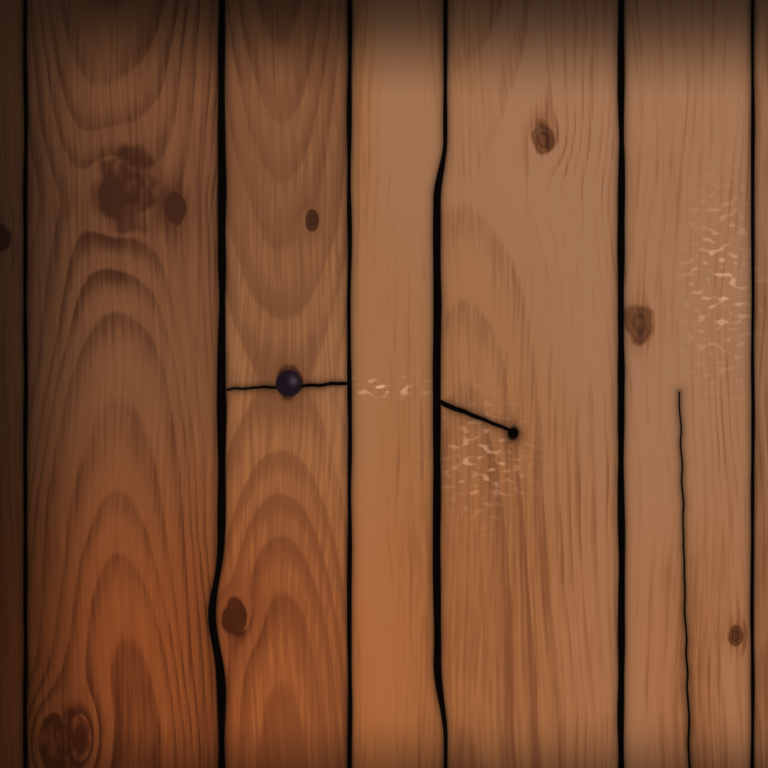
Give the GLSL for this texture, as a WebGL 1 fragment shader.

```glsl
precision highp float;
uniform vec2 u_resolution;

#define RING_FREQ 78.0
#define FIBRE_FREQ 230.0
#define RING_DEPTH 0.30
#define FIBRE_DEPTH 0.17
#define SHADOW_WIDTH 0.004
#define VIGNETTE 0.62
#define GAP_COLOR vec3(0.035, 0.020, 0.016)
#define DARK_WOOD vec3(0.26, 0.145, 0.095)
#define MID_WOOD vec3(0.49, 0.31, 0.20)
#define LIGHT_WOOD vec3(0.63, 0.42, 0.265)
#define DUSTY_WOOD vec3(0.64, 0.47, 0.365)
#define PEG_COLOR vec3(0.115, 0.075, 0.10)

vec2 seams[6];   // position, half width
vec4 planks[7];  // arch centre x, y, arch strength, tone
vec4 knots[11];  // centre x, y, radius, plank index

void layoutBoards() {
  seams[0] = vec2(0.033, 0.0022); seams[1] = vec2(0.289, 0.0046);
  seams[2] = vec2(0.455, 0.0024); seams[3] = vec2(0.580, 0.0022);
  seams[4] = vec2(0.809, 0.0038); seams[5] = vec2(0.980, 0.0020);
  planks[0] = vec4(0.00, 0.69, 0.0, 0.42);
  planks[1] = vec4(0.15, 0.74, 1.0, 0.38);
  planks[2] = vec4(0.38, 0.50, 0.85, 0.56);
  planks[3] = vec4(0.51, 0.50, 0.0, 0.74);
  planks[4] = vec4(0.69, 0.75, 0.50, 0.73);
  planks[5] = vec4(0.85, 0.58, 0.25, 0.76);
  planks[6] = vec4(0.99, 0.50, 0.0, 0.64);
  knots[0] = vec4(0.165, 0.755, 0.040, 1.0);
  knots[1] = vec4(0.228, 0.730, 0.014, 1.0);
  knots[2] = vec4(0.085, 0.035, 0.032, 1.0);
  knots[3] = vec4(0.376, 0.501, 0.017, 2.0);
  knots[4] = vec4(0.306, 0.197, 0.018, 2.0);
  knots[5] = vec4(0.407, 0.714, 0.010, 2.0);
  knots[6] = vec4(0.707, 0.820, 0.016, 4.0);
  knots[7] = vec4(0.668, 0.436, 0.007, 4.0);
  knots[8] = vec4(0.832, 0.580, 0.019, 5.0);
  knots[9] = vec4(0.958, 0.173, 0.010, 5.0);
  knots[10] = vec4(0.000, 0.690, 0.014, 0.0);
}

vec2 gradient(vec2 cell) {
  float a = 6.2832 * fract(sin(dot(cell, vec2(127.1, 311.7))) * 43758.5);
  return vec2(cos(a), sin(a));
}

float noise(vec2 p) {
  vec2 i = floor(p), f = fract(p), e = vec2(1.0, 0.0);
  vec2 s = f * f * f * (f * (f * 6.0 - 15.0) + 10.0);
  float low = mix(dot(gradient(i), f), dot(gradient(i + e), f - e), s.x);
  float high = mix(dot(gradient(i + e.yx), f - e.yx), dot(gradient(i + 1.0), f - 1.0), s.x);
  return mix(low, high, s.y);
}

float blob(vec2 p, vec2 center, vec2 size) {
  vec2 d = (p - center) / size;
  return exp(-dot(d, d));
}

// Distance to a crack that tapers from a to b.
float crack(vec2 p, vec2 a, vec2 b, float width) {
  vec2 ab = b - a;
  float h = clamp(dot(p - a, ab) / dot(ab, ab), 0.0, 1.0);
  return length(p - a - ab * h) - width * (1.0 - 0.5 * h);
}

void main() {
  vec2 p = gl_FragCoord.xy / u_resolution;
  float px = 1.0 / min(u_resolution.x, u_resolution.y);
  layoutBoards();

  // Seams with bends, and the index of the plank
  float gap = 1.0, id = 0.0, rim = 0.0;
  float split = smoothstep(0.04, 0.14, p.y) * (1.0 - smoothstep(0.74, 0.82, p.y));
  for (int i = 0; i < 6; i++) {
    float at = seams[i].x + 0.0018 * noise(vec2(float(i) * 7.3, p.y * 9.0));
    float width = seams[i].y * (1.0 + 0.5 * noise(vec2(p.y * 14.0, float(i) * 5.7)));
    if (i == 1) at -= 0.013 * blob(p, vec2(p.x, 0.20), vec2(1.0, 0.06));
    if (i == 3) { at -= 0.011 * split; width += 0.0025 * split; }
    gap = min(gap, abs(p.x - at) - width);
    id += step(at, p.x);
    rim += exp(-abs(p.x - at - width - 0.004) / 0.0025);
  }
  vec4 plank = planks[0];
  for (int i = 1; i < 7; i++) if (float(i) == id) plank = planks[i];

  // Grain lines part around each knot
  float drift = 0.016 * noise(vec2(p.x * 6.0 + id * 17.3, p.y * 2.6))
              + 0.004 * noise(p * vec2(24.0, 9.0) + id * 31.7);
  float flow = p.x + drift, knotShade = 0.0, knotRing = 0.0;
  float ragged = noise(p * 45.0);
  for (int i = 0; i < 11; i++) {
    vec4 k = knots[i];
    float same = 1.0 - step(0.5, abs(id - k.w));
    vec2 d = (p - k.xy) * vec2(1.0, 0.7);
    float r = length(d) / k.z;
    flow -= same * d.x * 2.2 / (r * r + 0.8);
    float core = same * (1.0 - smoothstep(0.65, 1.15, r + 0.4 * ragged));
    knotShade += core * (k.z > 0.03 ? 0.22 : 0.5) + same * 0.16 * exp(-r * r * 0.25);
    knotRing += core * sin(r * 13.0 + ragged * 5.0);
  }

  // Nested arches blend into straight grain
  float dx = flow - plank.x, dy = p.y - plank.y;
  float rise = 1.0 - exp(-sqrt(dy * dy + 0.0004) / 0.35);
  float field = mix(flow, 6.0 * dx * dx - 0.11 * rise, plank.z);
  float phase = fract(field * RING_FREQ + 1.3 * noise(vec2(field * 22.0, p.y * 2.0 + id * 9.1)));
  float ring = smoothstep(0.25, 0.85, phase) * (1.0 - smoothstep(0.85, 1.0, phase));
  float ringFade = 0.65 + 0.8 * noise(p * vec2(9.0, 4.0) + id * 5.3);
  float fibre = noise(vec2((p.x + drift) * FIBRE_FREQ, p.y * 8.0 + id * 3.1));
  float pores = noise(vec2((p.x + drift) * 150.0, p.y * 26.0));
  float broad = noise(vec2(field * 15.0 + id * 4.7, p.y * 1.7));

  float tone = plank.w + 0.05 + 0.24 * broad + FIBRE_DEPTH * fibre + 0.07 * pores;
  tone -= RING_DEPTH * ring * ringFade * (0.35 + 0.65 * plank.z);
  tone += 0.07 * knotRing - knotShade + 0.06 * rim;
  tone += 0.13 * blob(p, vec2(0.62, 0.55), vec2(0.4));

  // Wood colour, warmer low on the left and dustier on the right
  vec3 color = mix(DARK_WOOD, MID_WOOD, smoothstep(-0.1, 0.55, tone));
  color = mix(color, LIGHT_WOOD, smoothstep(0.5, 0.9, tone));
  float dusty = smoothstep(0.42, 0.95, p.x + 0.25 * p.y + 0.4 * broad - 0.1);
  color = mix(color, DUSTY_WOOD, 0.6 * dusty * smoothstep(0.5, 0.9, tone));
  float warm = (1.0 - smoothstep(0.15, 0.55, p.y)) * (1.0 - 0.7 * smoothstep(0.2, 0.7, p.x));
  color *= mix(vec3(1.0), vec3(1.10, 0.90, 0.70), warm);

  // Pale scuffs
  float scuff = blob(p, vec2(0.50, 0.495), vec2(0.05, 0.012)) + 0.8 * blob(p, vec2(0.63, 0.40), vec2(0.05, 0.06))
              + 0.7 * blob(p, vec2(0.94, 0.63), vec2(0.04, 0.10));
  color += 0.22 * scuff * smoothstep(0.05, 0.45, noise(p * vec2(75.0, 130.0)));

  // Gaps, cracks and the soft shadow beside them
  vec2 c = p + 0.0025 * vec2(noise(p.yy * 22.0), noise(p.xx * 40.0));
  gap = min(gap, crack(c, vec2(0.455, 0.501), vec2(0.293, 0.493), 0.0020));
  gap = min(gap, crack(c, vec2(0.575, 0.476), vec2(0.668, 0.438), 0.0030));
  gap = min(gap, crack(c, vec2(0.898, 0.00), vec2(0.885, 0.49), 0.0010));
  gap = min(gap, length(p - knots[7].xy) - 0.0065);
  color *= 1.0 - 0.5 * exp(-max(gap, 0.0) / SHADOW_WIDTH);
  color = mix(GAP_COLOR, color, smoothstep(-px, px, gap));

  // Dark round peg with a faint glint
  float peg = length(p - knots[3].xy) - 0.0165;
  vec3 pegColor = PEG_COLOR + 0.16 * blob(p, knots[3].xy + vec2(0.006, 0.003), vec2(0.006));
  color = mix(pegColor, color, smoothstep(-px, 1.5 * px, peg));

  // Darkened borders
  float sides = smoothstep(-0.03, 0.16, min(p.x, 1.12 - p.x));
  float ends = smoothstep(-0.02, 0.14, min(1.0 - p.y, p.y + 0.06));
  color *= mix(1.0 - VIGNETTE, 1.0, sides * ends);
  gl_FragColor = vec4(clamp(color, 0.0, 1.0), 1.0);
}
```
